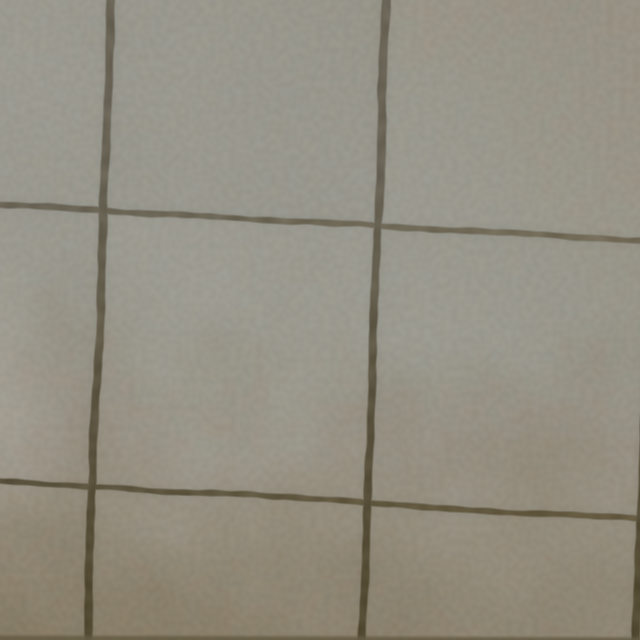
Write a WebGL 1 fragment shader that draws this texture.

```glsl
precision highp float;
// Pale square wall tiles seen slightly askew, divided by thin brown grout.
// A sheared grid gives the joints; gradient noise bends them, and uneven
// light with soft mottling shades the glaze down to a dark bottom edge.

uniform vec2 u_resolution;

#define TILE_SIZE vec2(0.4285, 0.431)
#define GRID_ORIGIN vec2(0.137, 0.249)
#define GRID_SHEAR vec2(0.0385, -0.061)
#define JOINT_HALF vec2(0.0060, 0.0045)
#define JOINT_BLUR 0.0022
#define WOBBLE 0.0050
#define GLAZE_COOL vec3(0.605, 0.600, 0.562)
#define GLAZE_WARM vec3(0.580, 0.550, 0.488)
#define GLAZE_DUN vec3(0.525, 0.485, 0.400)
#define GROUT_GREY vec3(0.410, 0.390, 0.335)
#define GROUT_BROWN vec3(0.325, 0.290, 0.200)
#define GRAIN 0.022

float hash(vec2 p) {
  return fract(sin(dot(p, vec2(127.1, 311.7))) * 43758.5);
}

// Dot product of a random unit gradient with the offset from its corner.
float corner(vec2 cell, vec2 offset) {
  float angle = 6.28318 * hash(cell);
  return dot(vec2(cos(angle), sin(angle)), offset);
}

float gradientNoise(vec2 p) {
  vec2 i = floor(p), f = fract(p);
  vec2 w = f * f * f * (f * (f * 6.0 - 15.0) + 10.0);
  vec2 e = vec2(1.0, 0.0);
  return mix(mix(corner(i, f), corner(i + e, f - e), w.x),
             mix(corner(i + e.yx, f - e.yx), corner(i + 1.0, f - 1.0), w.x), w.y);
}

float fbm(vec2 p) {
  float sum = 0.0, amplitude = 0.6;
  for (int octave = 0; octave < 3; octave++) {
    sum += amplitude * gradientNoise(p);
    p = p * 2.1 + 7.3;
    amplitude *= 0.5;
  }
  return sum;
}

// Hand-laid unevenness along one joint.
float bend(float along, float line) {
  return WOBBLE * (gradientNoise(vec2(along * 5.0, line * 3.7 + 0.4))
       + 0.35 * gradientNoise(vec2(along * 24.0, line * 5.3 + 9.6)));
}

// Coverage of a joint of the given half width.
float jointMask(float dist, float halfWidth, float blur) {
  return 1.0 - smoothstep(halfWidth - blur, halfWidth + blur, dist);
}

vec3 glaze(vec2 p, vec2 tile) {
  float mottle = fbm(p * 5.0 + 3.0);
  float cool = smoothstep(0.12, 0.60, p.y + 0.25 * mottle);
  cool *= 1.0 - 0.65 * smoothstep(1.25, 1.95, p.x + p.y + 0.4 * mottle);
  vec3 color = mix(GLAZE_WARM, GLAZE_COOL, cool);

  // Dull warmth low down, strongest toward the left corner.
  float low = smoothstep(0.27, 0.0, p.y + 0.12 * p.x + 0.1 * mottle);
  color = mix(color, GLAZE_DUN, low * mix(1.0, 0.6, p.x));

  // Faint sheen at the left side, then tone by tile.
  vec2 sheen = (p - vec2(0.0, 0.36)) / vec2(0.10, 0.20);
  color += vec3(0.035, 0.030, 0.034) * exp(-dot(sheen, sheen));
  color += 0.012 * (hash(tile + 4.0) - 0.5);

  // Cloudy mottling and fine grain, slightly tinted.
  color += 0.018 * mottle;
  color += GRAIN * gradientNoise(p * 95.0);
  color += vec3(0.5, -0.2, -0.5) * GRAIN * gradientNoise(p * 38.0 + 20.0);
  return color;
}

void main() {
  vec2 p = gl_FragCoord.xy / u_resolution;
  float blur = max(JOINT_BLUR, 1.0 / min(u_resolution.x, u_resolution.y));

  // Sheared grid; rows spread very slightly toward the right.
  vec2 size = TILE_SIZE + vec2(0.0, 0.005 * p.x);
  vec2 grid = (p - GRID_ORIGIN - GRID_SHEAR * p.yx) / size;
  vec2 line = floor(grid + 0.5);
  vec2 offset = (grid - line) * size;
  offset += vec2(bend(p.y, line.x), bend(p.x, line.y + 13.0));
  vec2 dist = abs(offset);

  // Joints thicken and thin a little along their length.
  vec2 ragged = 0.0016 * vec2(gradientNoise(vec2(p.y * 32.0, line.x + 0.3)),
                              gradientNoise(vec2(p.x * 32.0, line.y + 8.3)));
  vec2 halfWidth = JOINT_HALF + ragged + vec2(0.0006 * p.y, 0.0);
  float upright = jointMask(dist.x, halfWidth.x, blur);
  float level = jointMask(dist.y, halfWidth.y, blur);
  float joint = max(upright, 0.93 * level);

  vec3 color = glaze(p, floor(grid));

  // Soft shade where the glaze rounds into the joints.
  float nearest = min(dist.x - halfWidth.x, dist.y - halfWidth.y);
  color *= 1.0 - 0.035 * exp(-max(nearest, 0.0) / 0.006);

  // Grout is greyer high up and browner below, paler to the right.
  vec3 grout = mix(GROUT_BROWN, GROUT_GREY, smoothstep(0.0, 0.85, p.y));
  grout += vec3(0.045, 0.035, 0.015) * p.x * level * (1.0 - upright);
  grout += 0.06 * gradientNoise(p * 42.0);
  color = mix(color, grout, joint);

  // Brown border just showing along the bottom.
  float border = 1.0 - smoothstep(0.003, 0.011, p.y + 0.003 * p.x);
  color = mix(color, mix(GROUT_BROWN, GLAZE_DUN, 0.35), 0.85 * border);

  gl_FragColor = vec4(color, 1.0);
}
```
